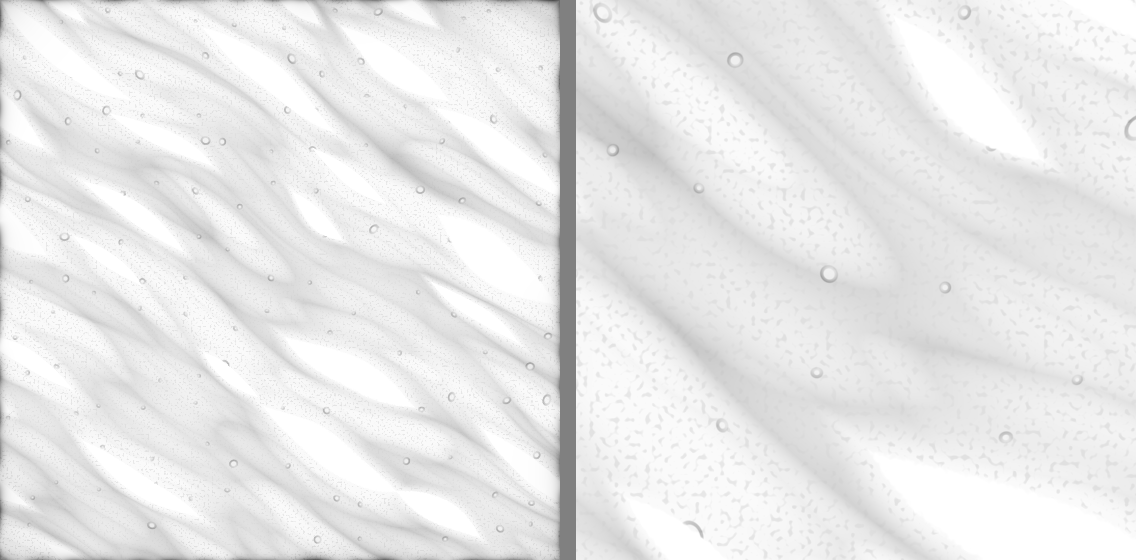
Left: the whole. Right: its middle third, enlarged.
Give the GLSL for this texture map, as a Shadertoy shader.

```glsl
// Pale flowing marble: soft grey veins run diagonally and part around
// white lens-shaped gaps. Veins are zero lines of stretched gradient noise;
// lenses and tiny bubbles come from jittered grids, plus grain and a dark rim.
#define FLOW_ANGLE 0.58
#define BEND 0.055
#define VEIN_DARKNESS 0.112
#define LENS_CELL vec2(0.27, 0.145)
#define LENS_SHARE 0.88
#define BUBBLE_GRID 13.0
#define BUBBLE_SHARE 0.75
#define GRAIN_FREQ 270.0
#define GRAIN_DEPTH 0.075
#define RIM_WIDTH 0.005

vec2 hash2(vec2 p) {
    vec3 q = fract(p.xyx * vec3(0.1031, 0.1030, 0.0973));
    q += dot(q, q.yzx + 33.33);
    return fract((q.xx + q.yz) * q.zy);
}

float cornerSlope(vec2 cell, vec2 offset) {
    float angle = 6.2832 * hash2(cell).x;
    return dot(vec2(cos(angle), sin(angle)), offset);
}

// Gradient noise, about -0.7 to 0.7
float noise(vec2 p) {
    vec2 i = floor(p), f = p - i;
    vec2 u = f * f * f * (f * (f * 6.0 - 15.0) + 10.0);
    vec2 e = vec2(1.0, 0.0);
    return mix(mix(cornerSlope(i, f), cornerSlope(i + e.xy, f - e.xy), u.x),
               mix(cornerSlope(i + e.yx, f - e.yx), cornerSlope(i + e.xx, f - e.xx), u.x), u.y);
}

// Fold line: crisp on one side, fading slowly on the other
float vein(vec2 p) {
    float n = noise(p);
    return exp(-max(n * 15.0, -n * 5.0));
}

// x: lens field, positive inside; y: shift that parts the veins around lenses
vec2 lenses(vec2 p) {
    vec2 home = floor(p / LENS_CELL);
    float field = -9.0, shift = 0.0;
    for (int j = -1; j <= 1; j++)
    for (int i = -1; i <= 1; i++) {
        vec2 cell = home + vec2(i, j);
        vec2 jitter = hash2(cell + 71.0), size = hash2(cell + 137.0);
        if (hash2(cell + 211.0).x > LENS_SHARE) continue;
        vec2 d = p - (cell + 0.2 + 0.6 * jitter) * LENS_CELL;
        float halfLength = mix(0.06, 0.16, size.x);
        float halfWidth = halfLength * mix(0.16, 0.3, size.y * size.y);
        vec2 q = d / vec2(halfLength, halfWidth);
        field = max(field, 1.0 - q.x * q.x - abs(q.y + 0.25 * q.x));
        shift += 0.75 * d.y * exp(-q.x * q.x - 0.36 * q.y * q.y);
    }
    return vec2(field, shift);
}

// x: outline strength, y: pale inside of a small bubble
vec2 bubbles(vec2 uv, float pixel) {
    vec2 cell = floor(uv * BUBBLE_GRID);
    vec2 pick = hash2(cell + 313.0);
    vec2 d = uv - (cell + 0.15 + 0.7 * hash2(cell + 17.0)) / BUBBLE_GRID;
    float turn = 6.2832 * hash2(cell + 47.0).x;
    d = mat2(cos(turn), -sin(turn), sin(turn), cos(turn)) * d;
    d.x *= mix(0.7, 1.0, hash2(cell + 59.0).y);
    float radius = mix(0.002, 0.0062, pick.y * pick.y);
    float dist = length(d) - radius;
    float line = 1.0 - smoothstep(0.0004, 0.0009 + pixel, abs(dist));
    float shaded = 0.65 + 0.35 * d.y / (length(d) + 0.0001);
    float present = step(pick.x, BUBBLE_SHARE);
    return present * vec2(line * shaded * mix(0.6, 1.0, pick.y),
                          1.0 - smoothstep(-pixel, pixel, dist));
}

// Ragged dark rim with broader soft patches
float rim(vec2 uv) {
    vec2 side = min(uv, 1.0 - uv);
    float edge = max(min(side.x, side.y), 0.0);
    float ragged = clamp(0.5 + 1.3 * noise(uv * 17.0 + 5.0), 0.1, 1.0);
    float patches = smoothstep(-0.2, 0.5, noise(uv * 4.0 + 40.0));
    float corner = exp(-length(side) / 0.035);
    return 0.55 * ragged * exp(-edge / RIM_WIDTH)
         + 0.12 * patches * exp(-edge / 0.022) + 0.16 * corner;
}

void mainImage(out vec4 fragColor, in vec2 fragCoord) {
    vec2 uv = fragCoord / iResolution.xy;
    float pixel = 1.0 / iResolution.y;

    // Flow coordinates: x along the streaks, y across them
    float c = cos(FLOW_ANGLE), s = sin(FLOW_ANGLE);
    vec2 flow = vec2(c * uv.x - s * uv.y, s * uv.x + c * uv.y);
    flow.y += BEND * noise(flow * vec2(2.6, 3.0) + 9.0)
            + 0.006 * noise(flow * vec2(10.0, 16.0) + 31.0);

    vec2 lens = lenses(flow);
    vec2 strand = flow - vec2(0.0, lens.y);

    // Veins at three scales, weakened close to the lenses
    float shade = vein(strand * vec2(1.9, 8.0) + 3.0)
                + 0.65 * vein(strand * vec2(2.6, 13.0) + 57.0)
                + 0.28 * vein(strand * vec2(5.0, 27.0) + 83.0);
    shade *= 0.95 + 0.7 * noise(strand * vec2(2.0, 5.0) + 23.0);
    shade *= 1.0 - 0.75 * smoothstep(-0.8, 0.1, lens.x);
    float tone = min(1.0 - VEIN_DARKNESS * shade, 0.982);

    // Fine grain, strongest on the pale flats
    float grain = noise(uv * GRAIN_FREQ);
    float flats = 1.0 - smoothstep(0.25, 1.1, shade);
    tone -= GRAIN_DEPTH * smoothstep(0.08, 0.45, grain) * mix(0.25, 1.0, flats);

    // Bubbles, then the clear white lenses
    vec2 bubble = bubbles(uv, pixel);
    tone = mix(tone, 0.965, 0.7 * bubble.y) - 0.24 * bubble.x;
    tone = mix(tone, 1.0, smoothstep(0.0, 0.12, lens.x + 0.12 * grain));

    tone -= rim(uv);
    fragColor = vec4(vec3(clamp(tone, 0.0, 1.0)), 1.0);
}
```
